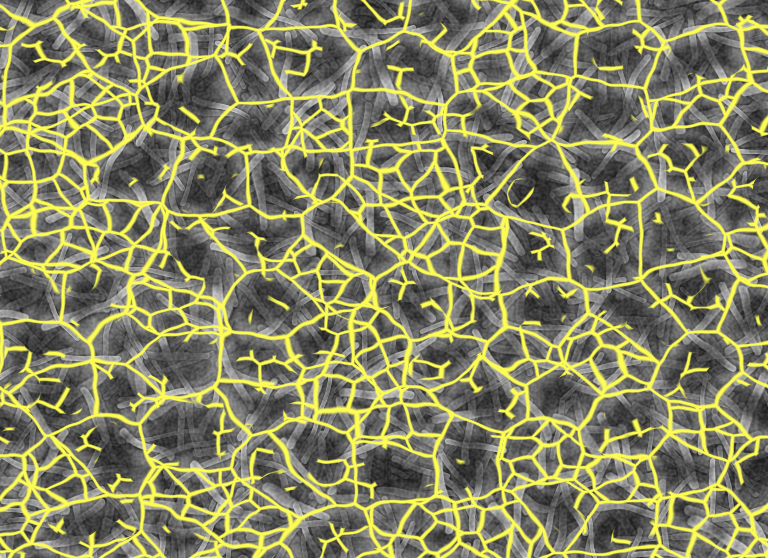
A WebGL 1 fragment shader for this texture:

```glsl
precision highp float;
// A yellow traced network over a grey micrograph of tangled fibres.
// Network: warped coarse Voronoi walls, some cells split by a finer Voronoi,
// others holding loose hooks. Fibres: layers of scattered, bent capsules.

uniform vec2 u_resolution;

const vec3 TRACE_COLOR = vec3(0.99, 0.99, 0.33);
const float TRACE_HALF_WIDTH = 0.0032;  // lengths are in canvas heights
const float TRACE_SOFTNESS = 0.0021;
const float COARSE_CELL = 0.115;
const float FINE_CELL = 0.050;
const float SPLIT_SHARE = 0.32;         // share of coarse cells split up
const float HOOK_THRESHOLD = 0.19;      // higher means fewer loose hooks
const float HOOK_FREQUENCY = 16.0;
const vec2 CELL_STRETCH = vec2(0.88, 1.1);
const float JITTER = 0.9;

const int FIBRE_LAYERS = 5;
const float FIBRE_CELL = 0.085;
const float FIBRE_BACK_TONE = 0.36;
const float FIBRE_FRONT_TONE = 0.72;
const float WALL_TONE = 0.48;
const float PORE_TONE = 0.23;
const float GRAIN = 0.11;

vec2 hash2(vec2 p) {
    vec3 q = fract(p.xyx * vec3(0.1031, 0.1030, 0.0973));
    q += dot(q, q.yzx + 33.33);
    return fract((q.xx + q.yz) * q.zy);
}

float cornerSlope(vec2 corner, vec2 offset) {
    float angle = 6.2832 * hash2(corner).x;
    return dot(vec2(cos(angle), sin(angle)), offset);
}

float gradientNoise(vec2 p) {
    vec2 i = floor(p), f = fract(p), e = vec2(1.0, 0.0);
    vec2 u = f * f * f * (f * (f * 6.0 - 15.0) + 10.0);
    return mix(mix(cornerSlope(i, f), cornerSlope(i + e, f - e), u.x),
               mix(cornerSlope(i + e.yx, f - e.yx), cornerSlope(i + 1.0, f - 1.0), u.x), u.y);
}

vec2 noiseVector(vec2 p) {
    return vec2(gradientNoise(p + 31.0), gradientNoise(p + 87.0));
}

// x: distance to the nearest Voronoi edge, y: random value of the cell
vec2 voronoiEdge(vec2 p, float seed) {
    vec2 home = floor(p), f = fract(p), nearCell = vec2(0.0), nearPoint = vec2(0.0);
    float best = 8.0;
    for (int j = -1; j <= 1; j++)
    for (int i = -1; i <= 1; i++) {
        vec2 cell = vec2(float(i), float(j));
        vec2 r = cell + 0.5 + JITTER * (hash2(home + cell + seed) - 0.5) - f;
        float d = dot(r, r);
        if (d < best) { best = d; nearCell = cell; nearPoint = r; }
    }
    float edge = 8.0;
    for (int j = -2; j <= 2; j++)
    for (int i = -2; i <= 2; i++) {
        vec2 cell = nearCell + vec2(float(i), float(j));
        vec2 r = cell + 0.5 + JITTER * (hash2(home + cell + seed) - 0.5) - f;
        vec2 gap = r - nearPoint;
        if (dot(gap, gap) > 0.0001)
            edge = min(edge, dot(0.5 * (r + nearPoint), normalize(gap)));
    }
    return vec2(edge, hash2(home + nearCell + seed + 57.0).x);
}

// Lays one layer of fibres over the tone beneath it
float addFibres(float tone, vec2 p, float layerTone, float seed, float fade) {
    vec2 home = floor(p / FIBRE_CELL);
    for (int j = -1; j <= 1; j++)
    for (int i = -1; i <= 1; i++) {
        vec2 cell = home + vec2(float(i), float(j));
        vec2 a = hash2(cell + seed), b = hash2(cell + seed + 131.0);
        vec2 r = p - (cell + a) * FIBRE_CELL;
        float angle = 3.1416 * b.x;
        vec2 dir = vec2(cos(angle), sin(angle));
        float halfLength = FIBRE_CELL * mix(0.5, 0.82, b.y);
        float width = mix(0.0045, 0.0085, fract(7.0 * b.y + a.x));
        float along = clamp(dot(r, dir), -halfLength, halfLength);
        float d = length(r - dir * along) / width;
        float rim = min(d * d, 1.0);
        float shade = layerTone * mix(0.82, 1.12, a.y) * (0.88 + 0.2 * rim);
        tone *= 1.0 - 0.2 * fade * (1.0 - smoothstep(0.9, 1.9, d));
        tone = mix(tone, shade, fade * (1.0 - smoothstep(0.7, 1.15, d)));
    }
    return tone;
}

void main() {
    vec2 p = gl_FragCoord.xy / u_resolution.y;

    // Network distance
    vec2 q = p + 0.022 * noiseVector(p * 9.0) + 0.006 * noiseVector(p * 30.0);
    q *= CELL_STRETCH;
    vec2 coarse = voronoiEdge(q / COARSE_CELL, 11.0);
    float coarseEdge = coarse.x * COARSE_CELL;
    float fineEdge = voronoiEdge(q / FINE_CELL, 203.0).x * FINE_CELL;
    bool isSplit = coarse.y < SPLIT_SHARE;
    float hookLimit = (HOOK_THRESHOLD - gradientNoise(p * HOOK_FREQUENCY + 19.0)) / HOOK_FREQUENCY;
    float trace = min(coarseEdge, isSplit ? fineEdge : max(fineEdge, hookLimit));

    // Fibres, dimmer inside the open pores
    float wallDistance = isSplit ? min(coarseEdge, fineEdge + 0.006) : coarseEdge;
    float pore = smoothstep(0.006, 0.038, wallDistance);
    float tone = mix(WALL_TONE, PORE_TONE, pore);
    vec2 bent = p + 0.016 * noiseVector(p * 13.0 + 5.0);
    for (int k = 0; k < FIBRE_LAYERS; k++) {
        float depth = float(k) / float(FIBRE_LAYERS - 1);
        float layerTone = mix(FIBRE_BACK_TONE, FIBRE_FRONT_TONE, depth) * mix(1.0, 0.74, pore);
        vec2 shift = 0.37 * float(k) * vec2(1.0, 0.6);
        tone = addFibres(tone, bent + shift, layerTone, 41.0 * float(k) + 7.0, 1.0 - 0.65 * pore * depth);
    }

    // Uneven light and grain
    tone += 0.09 * gradientNoise(p * 4.0 + 3.0) + 0.08 * gradientNoise(p * 55.0);
    tone += GRAIN * gradientNoise(p * 170.0);
    vec3 color = vec3(clamp(tone, 0.12, 0.92));

    // Trace on top
    float soft = max(TRACE_SOFTNESS, 0.7 / u_resolution.y);
    float line = 1.0 - smoothstep(TRACE_HALF_WIDTH - soft, TRACE_HALF_WIDTH + soft, trace);
    gl_FragColor = vec4(mix(color, TRACE_COLOR, line), 1.0);
}
```
